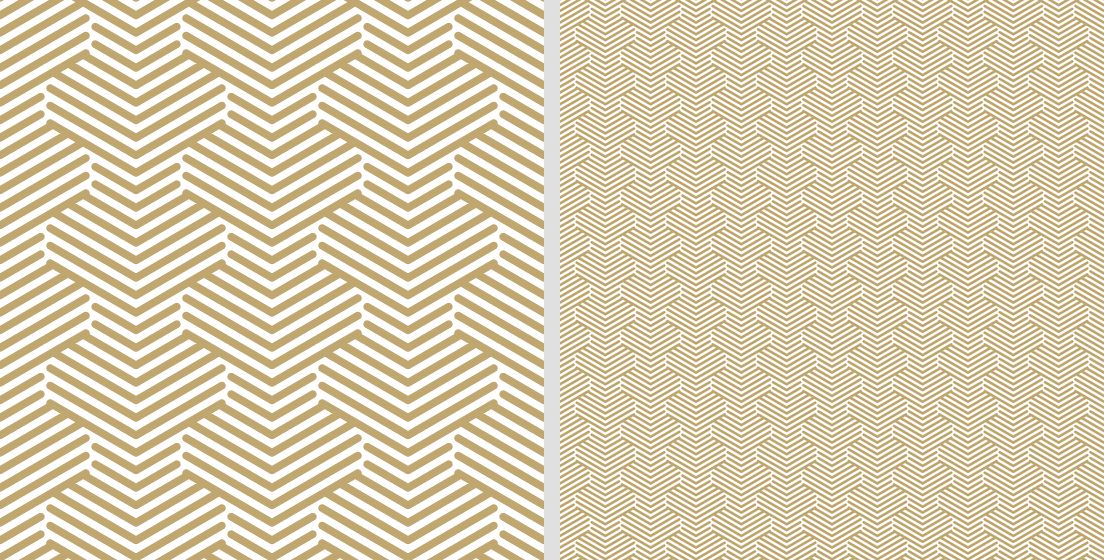
Left: one tile. Right: repeated 3 by 3.
A Shadertoy shader for this pattern:

```glsl
const vec2  REPEATS     = vec2(2.0, 4.0);      // tiles across and down
const vec2  TILE        = vec2(374.0, 192.0);  // tile size in design units
const int   CHEVRONS    = 8;                   // chevrons stacked per tile
const int   SHORT_COUNT = 2;                   // narrow chevrons at the top
const float SHORT_REACH = 56.0;                // half width of narrow chevrons
const float LONG_REACH  = 118.0;               // half width of wide chevrons
const float SLOPE       = 0.577;               // rise of the arms, 30 degrees
const float RADIUS      = 5.35;                // half the line width
const float FIRST_TIP   = 69.0;                // depth of the topmost tip
const float EDGE        = 0.6;                 // edge softness in pixels
const vec3  PAPER       = vec3(1.0);
const vec3  GOLD        = vec3(0.752, 0.654, 0.437);

// Wraps x into the range -period/2 to period/2
float wrapCentered(float x, float period) {
    return x - period * floor(x / period + 0.5);
}

// Distance to a segment from the origin to b
float segmentDistance(vec2 p, vec2 b) {
    return length(p - b * clamp(dot(p, b) / dot(b, b), 0.0, 1.0));
}

// Half width of a chevron: narrow, clipped by the neighbouring edge, or wide
float chevronReach(int index, float spacing) {
    if (index < SHORT_COUNT) return SHORT_REACH;
    float meeting = 0.5 * (0.5 * TILE.x + spacing * float(index - 3) / SLOPE);
    return min(LONG_REACH, meeting);
}

// Distance to one repeating column of chevrons, y pointing down
float columnDistance(vec2 p, vec2 firstTip) {
    float spacing = TILE.y / float(CHEVRONS);
    float x = abs(wrapCentered(p.x - firstTip.x, TILE.x));
    float nearest = TILE.x;
    for (int i = 0; i < CHEVRONS; i++) {
        float y = wrapCentered(p.y - firstTip.y - spacing * float(i), TILE.y);
        vec2 armEnd = chevronReach(i, spacing) * vec2(1.0, -SLOPE);
        nearest = min(nearest, segmentDistance(vec2(x, y), armEnd));
    }
    return nearest;
}

void mainImage(out vec4 fragColor, in vec2 fragCoord) {
    vec2 uv = fragCoord / iResolution.xy;
    vec2 p = vec2(uv.x, 1.0 - uv.y) * REPEATS * TILE;
    float pixel = REPEATS.y * TILE.y / iResolution.y;

    // Two columns, staggered by half a tile both ways
    vec2 tip = vec2(0.5 * TILE.x, FIRST_TIP);
    float d = min(columnDistance(p, tip), columnDistance(p, tip + 0.5 * TILE)) - RADIUS;

    float ink = 1.0 - smoothstep(-EDGE * pixel, EDGE * pixel, d);
    fragColor = vec4(mix(PAPER, GOLD, ink), 1.0);
}
```
